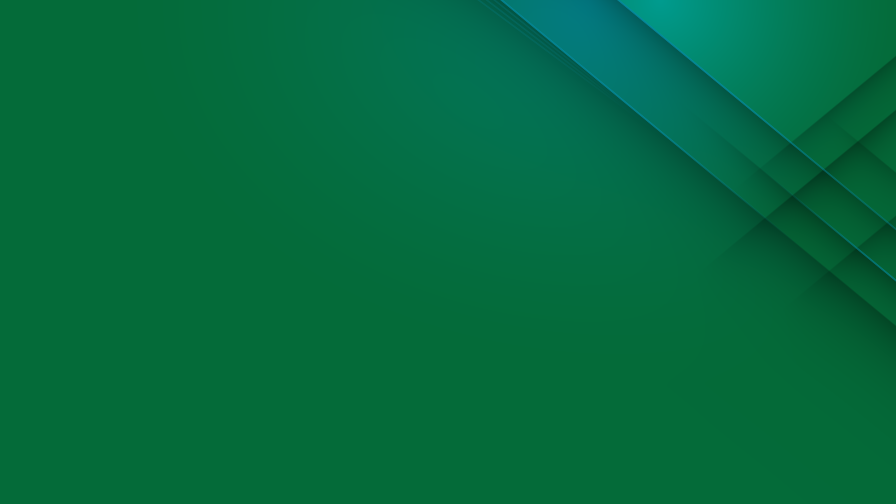
A WebGL 2 fragment shader for this background:

```glsl
#version 300 es
precision highp float;
// Deep green backdrop with a teal glow falling from the top edge, and
// overlapping diagonal sheets at the upper right. Each sheet edge is a signed
// line distance that carries a soft one-sided shadow and a thin highlight.

uniform vec2 u_resolution;
out vec4 outColor;

const vec3 GREEN = vec3(0.016, 0.418, 0.222);
const vec3 GLOW = vec3(0.010, 0.500, 0.450);
const vec3 BLUE_TEAL = vec3(0.010, 0.500, 0.540);
const vec3 BRIGHT_TEAL = vec3(0.000, 0.610, 0.560);
const vec3 RIM = vec3(0.020, 0.560, 0.660);
const vec2 EDGE_NORMAL = vec2(0.637, 0.771);

// Elliptic falloff: 1 at the centre, 0 at the given radii
float glow(vec2 p, vec2 centre, vec2 radii, float power) {
  return pow(max(1.0 - length((p - centre) / radii), 0.0), power);
}

// Signed distance to a falling edge, positive at its upper right
float fallingEdge(vec2 p, float topX) {
  return dot(p - vec2(topX, 1.0), EDGE_NORMAL);
}

// Signed distance to a rising edge, positive at its lower right
float risingEdge(vec2 p, float rightX, float rightY) {
  return dot(p - vec2(rightX, rightY), EDGE_NORMAL * vec2(1.0, -1.0));
}

// Shadow multiplier on the positive side of an edge
float shadow(float d, float width, float strength, float px) {
  float side = smoothstep(-px, px, d);
  return 1.0 - strength * side * exp(-max(d, 0.0) / width);
}

// Thin antialiased line
float hairline(float d, float width, float px) {
  return 1.0 - smoothstep(width, width + px, abs(d));
}

void main() {
  float px = 1.0 / u_resolution.y;
  vec2 p = gl_FragCoord.xy * px;
  float rightX = u_resolution.x * px;

  // Backdrop and the two coloured sheets
  float outerX = 0.995;
  float innerX = 1.227;
  float outer = fallingEdge(p, outerX);
  float inner = fallingEdge(p, innerX);
  vec3 color = mix(GREEN, GLOW, glow(p, vec2(1.25, 1.0), vec2(1.07, 0.77), 1.7));
  vec3 outerSheet = mix(GREEN, BLUE_TEAL, glow(p, vec2(1.17, 1.0), vec2(0.62), 1.2));
  vec3 innerSheet = mix(GREEN, BRIGHT_TEAL, glow(p, vec2(1.31, 1.0), vec2(0.5), 1.4));
  color = mix(color, outerSheet, smoothstep(-px, px, outer));
  color = mix(color, innerSheet, smoothstep(-px, px, inner));

  // Falling edges: top x, fade-in start, fade-in end, shadow strength
  vec4 falling[4] = vec4[4](
    vec4(outerX, 0.0, 0.1, 0.30), vec4(1.104, 1.33, 1.65, 0.32),
    vec4(innerX, 0.0, 0.1, 0.27), vec4(1.363, 1.62, 1.76, 0.22));
  for (int i = 0; i < 4; i++) {
    vec4 f = falling[i];
    float width = i == 0 ? 0.065 : 0.040;
    float strength = f.w * smoothstep(f.y, f.z, p.x);
    color *= shadow(-fallingEdge(p, f.x), width, strength, px);
  }

  // Rising edges: height at the right side, fade-in start, fade-in end, strength
  vec4 rising[3] = vec4[3](
    vec4(0.889, 1.44, 1.66, 0.30), vec4(0.782, 1.37, 1.62, 0.32),
    vec4(0.572, 1.54, 1.74, 0.24));
  for (int i = 0; i < 3; i++) {
    vec4 r = rising[i];
    float strength = r.w * smoothstep(r.y, r.z, p.x);
    color *= shadow(risingEdge(p, rightX, r.x), 0.036, strength, px);
  }

  // Faint lines that converge on the outer sheet
  for (int i = 1; i <= 3; i++) {
    float gap = 0.009 * float(i) * (1.4 - p.x) / 0.42;
    float fade = 1.0 - smoothstep(1.0, 1.33, p.x);
    color = mix(color, RIM, 0.18 * fade * hairline(outer + gap, 0.3 * px, px));
  }

  // Lit rims along the sheets
  float outerFade = 1.0 - smoothstep(1.25, 1.6, p.x);
  float innerFade = 1.0 - 0.5 * smoothstep(1.4, 1.75, p.x);
  float lowerFade = smoothstep(1.5, 1.75, p.x);
  float rimWidth = 0.0008;
  color = mix(color, RIM, 0.65 * outerFade * hairline(outer, rimWidth, px));
  color = mix(color, RIM, 0.70 * innerFade * hairline(inner, rimWidth, px));
  color = mix(color, RIM, 0.55 * lowerFade * hairline(fallingEdge(p, 1.104), rimWidth, px));

  outColor = vec4(color, 1.0);
}
```
